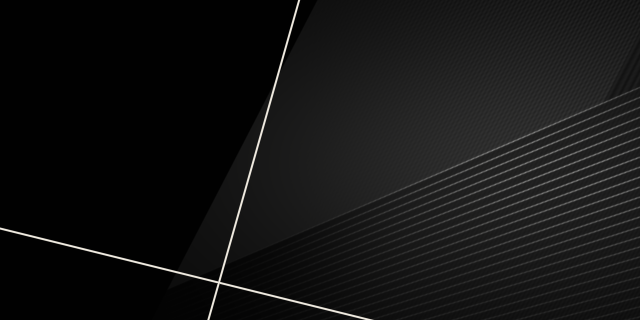
This background is drawn by a WebGL 1 fragment shader. Its source:

```glsl
precision highp float;
// Dark slanted panel with a soft glow, fanned pinstripes and two crossing pale lines.

uniform vec2 u_resolution;

// Colours
const vec3 BACKDROP = vec3(0.004);
const vec3 PANEL_DARK = vec3(0.035);
const vec3 PANEL_GLOW = vec3(0.125, 0.125, 0.124);
const vec3 STRIPE = vec3(0.43, 0.43, 0.425);
const vec3 PALE_LINE = vec3(0.94, 0.92, 0.88);

// Layout, in units of the canvas height
const float SLANT = 0.518;          // sideways lean of the panel per unit height
const float PANEL_EDGE = 0.474;     // panel edge at the bottom
const float SHADE_EDGE = 1.534;     // start of the darker corner strip
const vec2 GLOW_CENTRE = vec2(1.56, 0.49);
const vec2 STRIPE_CENTRE = vec2(1.74, 0.49);
const vec2 FAN_START = vec2(0.703, 0.172);
const float FAN_SLOPE = 0.428;
const float FAN_GAP = 0.0208;       // stripe spacing at the start of the fan
const float FAN_SPREAD = 0.008;     // growth of the spacing to the right
const float STRIPE_HALF = 0.0019;
const float LINE_HALF = 0.0031;
const float MESH_PERIOD = 0.0125;
const float TAU = 6.2831853;

// Soft-edged stroke at distance d
float stroke(float d, float halfWidth, float px) {
  return 1.0 - smoothstep(halfWidth - px, halfWidth + px, d);
}

// Distance to the infinite line through a and b
float lineDistance(vec2 p, vec2 a, vec2 b) {
  vec2 dir = normalize(b - a);
  vec2 q = p - a;
  return abs(q.x * dir.y - q.y * dir.x);
}

// Round falloff, stretched per axis
float glow(vec2 p, vec2 centre, vec2 size) {
  vec2 q = (p - centre) / size;
  return exp(-dot(q, q));
}

void main() {
  vec2 p = gl_FragCoord.xy / u_resolution.y;
  p.x *= 2.0 * u_resolution.y / u_resolution.x;
  float px = 1.0 / u_resolution.y;
  float lean = p.x - SLANT * p.y;

  // Fan coordinates: whole values of row lie on stripes
  float along = p.x - FAN_START.x;
  float gap = max(FAN_GAP + FAN_SPREAD * along, 0.01);
  float drop = FAN_START.y + FAN_SLOPE * along - p.y;
  float row = drop / gap;
  float below = smoothstep(-px, px, drop);

  // Panel body
  vec3 panel = PANEL_DARK + PANEL_GLOW * glow(p, GLOW_CENTRE, vec2(0.85, 0.46));
  float leftShade = 1.0 - smoothstep(0.55, 1.3, p.x);
  panel *= 1.0 - below * (0.25 + 0.5 * leftShade);

  // Fine mesh, strongest towards the upper right
  float meshFade = smoothstep(0.85, 1.9, p.x);
  float steep = sin(TAU * lean / MESH_PERIOD);
  float shallow = sin(TAU * (p.y - FAN_SLOPE * p.x) / MESH_PERIOD);
  float mesh = 0.65 * steep + 0.35 * shallow;
  panel += meshFade * (0.025 + 0.028 * mesh) * (1.0 - 0.6 * below);

  // Darker corner strip with wider steep stripes
  float corner = smoothstep(-px, px, lean - SHADE_EDGE) * (1.0 - below);
  float cornerStripe = 0.5 + 0.5 * sin(TAU * (lean - SHADE_EDGE) / 0.022);
  panel = mix(panel, vec3(0.055 + 0.05 * cornerStripe), 0.75 * corner);

  // Fanned stripes
  float toStripe = abs(fract(row + 0.5) - 0.5) * gap / sqrt(1.0 + FAN_SLOPE * FAN_SLOPE);
  float shine = 0.16 + 0.84 * glow(p, STRIPE_CENTRE, vec2(0.55, 0.27));
  shine *= smoothstep(0.4, 1.35, p.x) * (0.88 + 0.12 * steep);
  float stripes = stroke(toStripe, STRIPE_HALF, px) * step(-0.5, row);
  panel += STRIPE * stripes * shine;

  // Panel over the backdrop, then the crossing lines
  float inside = smoothstep(-px, px, lean - PANEL_EDGE);
  vec3 color = mix(BACKDROP, panel, inside);
  float toLine = min(lineDistance(p, vec2(0.651, 0.0), vec2(0.935, 1.0)),
                     lineDistance(p, vec2(0.0, 0.286), vec2(1.156, 0.0)));
  color = mix(color, PALE_LINE, stroke(toLine, LINE_HALF, 0.7 * px));

  gl_FragColor = vec4(color, 1.0);
}
```
